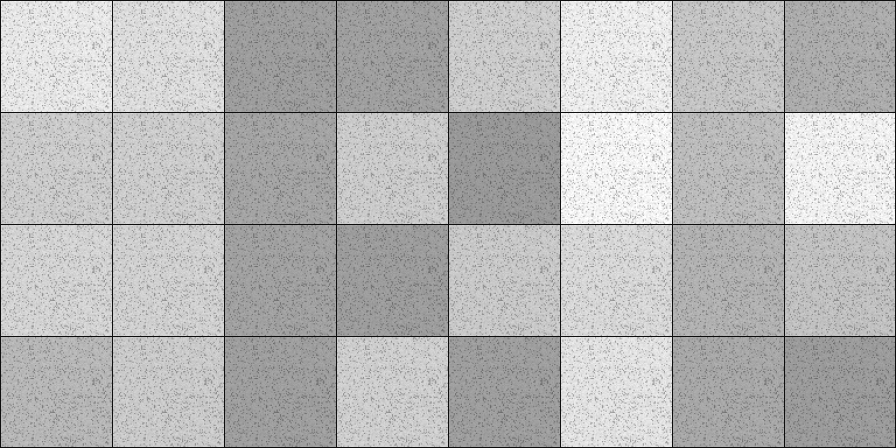
Give the GLSL for this pattern, as a Shadertoy shader.

```glsl
// A wall of square grey tiles, eight across and four down, with hairline dark seams.
// A bit-mixing shuffle deals each tile its own tone from an even spread of ranks;
// one fine hashed grain, shared by all tiles, adds mottling and small dark specks.

#define TILES        vec2(8.0, 4.0)  // repeats across and down
#define SEAM_WIDTH   0.0085          // in tile widths
#define SEAM_COLOR   vec3(0.02)
#define TONE_MID     0.757           // centre of the tone range
#define TONE_SPREAD  0.18            // half of the tone range
#define TONE_BUNCH   0.025           // gathers tones into dark and light groups
#define GRAIN_CELLS  96.0            // grain cells along a tile side
#define MOTTLE       0.10            // strength of the faint grain
#define SPECK_DEPTH  0.28            // darkening of a full speck
#define SPECK_START  0.82            // hash value above which specks appear

const float TAU = 6.28319;

vec2 hash22(vec2 p) {
    vec3 q = fract(p.xyx * vec3(0.1031, 0.1030, 0.0973));
    q += dot(q, q.yzx + 33.33);
    return fract((q.xx + q.yz) * q.zy);
}

// One-to-one shuffle of the 32 tile indices, so no rank occurs twice
int shuffledRank(int k) {
    k = (k * 13 + 5) & 31;
    k ^= k >> 2;
    k = (k * 21 + 11) & 31;
    return k ^ (k >> 3);
}

float tileTone(vec2 tile) {
    int rank = shuffledRank(int(tile.y * TILES.x + tile.x));
    float s = float(rank) / 31.0 * 2.0 - 1.0;
    return TONE_MID + TONE_SPREAD * s + TONE_BUNCH * cos(TAU * s);
}

// Brightness factor of one grain cell, the same in every tile
float grainCell(vec2 cell) {
    vec2 h = hash22(mod(cell, GRAIN_CELLS) + 7.0);
    float speck = smoothstep(SPECK_START, SPECK_START + 0.12, h.x);
    return 1.0 + MOTTLE * (h.y - 0.5) - SPECK_DEPTH * speck;
}

// Square grain cells with edges softened over one pixel
float grain(vec2 p, vec2 pixel) {
    vec2 g = p * GRAIN_CELLS - 0.5;
    vec2 cell = floor(g);
    vec2 soft = min(pixel * GRAIN_CELLS, 1.0);
    vec2 f = clamp((g - cell - 0.5) / soft + 0.5, 0.0, 1.0);
    float low  = mix(grainCell(cell), grainCell(cell + vec2(1, 0)), f.x);
    float high = mix(grainCell(cell + vec2(0, 1)), grainCell(cell + 1.0), f.x);
    return mix(low, high, f.y);
}

// Seams follow the left and top of each tile and close the outer frame
float seamCoverage(vec2 p, vec2 pixel) {
    vec2 inner = clamp((SEAM_WIDTH - fract(p)) / pixel + 0.5, 0.0, 1.0);
    vec2 frame = clamp((SEAM_WIDTH - (TILES - p)) / pixel + 0.5, 0.0, 1.0);
    vec2 seam = max(inner, frame);
    return max(seam.x, seam.y);
}

void mainImage(out vec4 fragColor, in vec2 fragCoord) {
    // Tile coordinates, with rows counted from the top
    vec2 uv = fragCoord / iResolution.xy;
    vec2 p = vec2(uv.x, 1.0 - uv.y) * TILES;
    vec2 pixel = TILES / iResolution.xy;

    vec3 color = vec3(tileTone(floor(p)) * grain(p, pixel));
    color = mix(color, SEAM_COLOR, seamCoverage(p, pixel));
    fragColor = vec4(clamp(color, 0.0, 1.0), 1.0);
}
```
